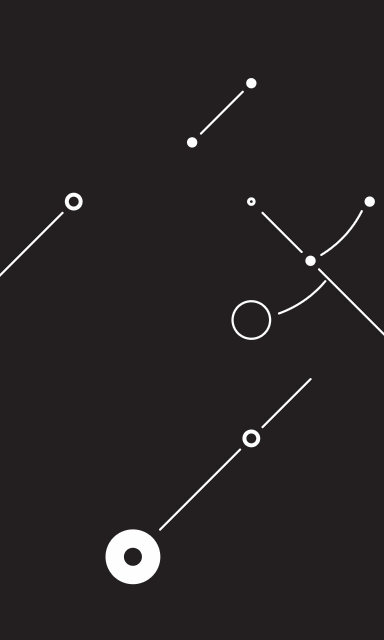
Write a Shadertoy shader that draws this background.

```glsl
#define BACKGROUND vec3(0.137, 0.122, 0.125)
#define INK vec3(0.995)
#define ORIGIN vec2(0.6545, 0.5)
#define CELL 0.0925
#define LINE_HALF 0.0185
#define ARC_RADIUS 1.838
#define DOT 0.087

// Disc with an optional hole; a negative hole radius leaves it solid
float ringDistance(vec2 p, float outer, float hole) {
    float r = length(p);
    return max(r - outer, hole - r);
}

float segmentDistance(vec2 p, vec2 a, vec2 b) {
    vec2 ab = b - a;
    float along = clamp(dot(p - a, ab) / dot(ab, ab), 0.0, 1.0);
    return length(p - a - ab * along) - LINE_HALF;
}

// Arc opening around the direction "heading"
float arcDistance(vec2 p, float heading, float halfAngle) {
    vec2 axis = vec2(cos(heading), sin(heading));
    vec2 q = vec2(dot(p, axis), abs(dot(p, vec2(-axis.y, axis.x))));
    float angle = min(atan(q.y, q.x), halfAngle);
    return length(q - ARC_RADIUS * vec2(cos(angle), sin(angle))) - LINE_HALF;
}

void mainImage(out vec4 fragColor, in vec2 fragCoord) {
    // Lattice coordinates: one unit per grid cell
    float cellSize = CELL * iResolution.y;
    vec2 p = (fragCoord - ORIGIN * iResolution.xy) / cellSize;

    // Nodes: lattice position, outer radius, hole radius
    vec4 nodes[9] = vec4[9](
        vec4( 0,  4, DOT, -1),     vec4(-1,  3, DOT, -1),
        vec4( 1,  1, DOT, -1),     vec4( 2,  2, DOT, -1),
        vec4( 0,  2, 0.072, 0.022), vec4(-3,  2, 0.15, 0.083),
        vec4( 0, -2, 0.15, 0.083), vec4(-2, -4, 0.463, 0.152),
        vec4( 0,  0, 0.336, 0.298));

    // Diagonal links: lattice anchor, then start and end offsets along x;
    // the sign of the anchor's slope is kept separately
    vec4 links[6] = vec4[6](
        vec4(-1,  3, 0.15, 0.855),  vec4(-3,  2, -3.0, -0.19),
        vec4( 0, -2, 0.19, 1.0),    vec4( 0, -2, -1.54, -0.19),
        vec4( 0,  2, 0.19, 0.85),   vec4( 1,  1, 0.145, 3.0));

    float d = 1e3;
    for (int i = 0; i < 9; i++) {
        d = min(d, ringDistance(p - nodes[i].xy, nodes[i].z, nodes[i].w));
    }
    for (int i = 0; i < 6; i++) {
        vec2 slope = vec2(1.0, i < 4 ? 1.0 : -1.0);
        vec4 link = links[i];
        d = min(d, segmentDistance(p - link.xy, slope * link.z, slope * link.w));
    }

    // Two curved links
    d = min(d, arcDistance(p - vec2(0.227, 2.67), -0.747, 0.277));
    d = min(d, arcDistance(p - vec2(-0.155, 1.84), -0.963, 0.262));

    // Edge smoothing over about one pixel
    float ink = clamp(0.5 - d * cellSize, 0.0, 1.0);
    fragColor = vec4(mix(BACKGROUND, INK, ink), 1.0);
}
```
